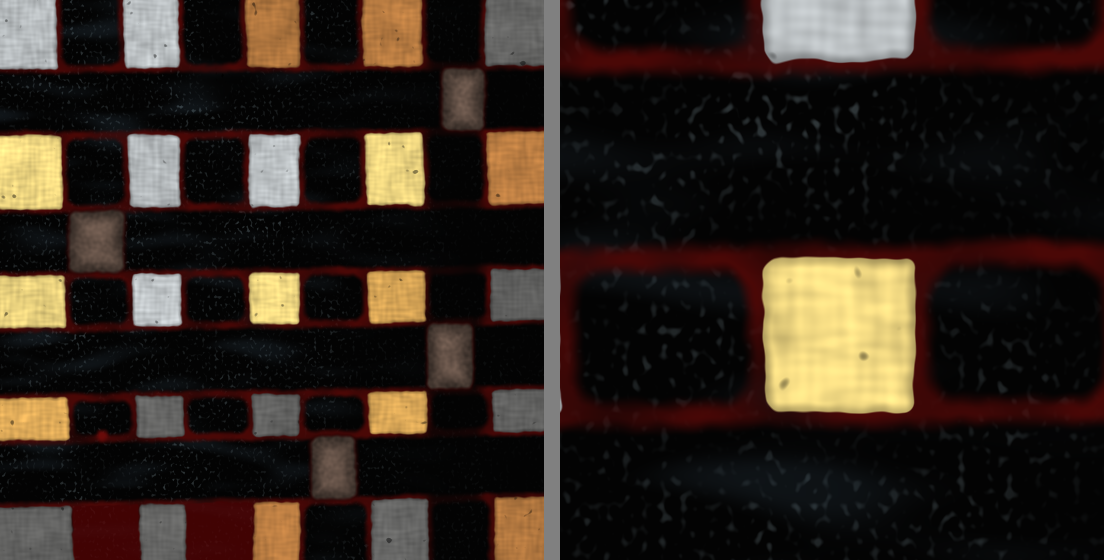
Left, the full canvas; right, a detail of the centre.
Reproduce this pattern procedurally as a Shadertoy shader.

```glsl
// Painted grid: five rows of five metallic blocks, alternating with black cells
// and split by four black bands, each holding one taupe square.
// Rounded boxes on drifting grid lines over a dark red ground, textured by gradient noise.

const vec3 SEAM_RED = vec3(0.29, 0.03, 0.025);
const vec3 MAROON = vec3(0.25, 0.008, 0.01);
const vec3 TAUPE = vec3(0.38, 0.31, 0.27);

// Left and right edges of the block columns, and their drift down the canvas
const vec2 COLUMN[5] = vec2[5](vec2(-0.05, 0.105), vec2(0.225, 0.327),
    vec2(0.451, 0.552), vec2(0.665, 0.776), vec2(0.890, 1.05));
const vec2 DRIFT[5] = vec2[5](vec2(0.0, 0.030), vec2(0.032, 0.015),
    vec2(0.015, 0.0), vec2(0.017, 0.013), vec2(0.019, 0.0));
// Upper and lower edges of the block rows, measured down from the top
const vec2 ROW[5] = vec2[5](vec2(-0.05, 0.125), vec2(0.245, 0.381),
    vec2(0.500, 0.598), vec2(0.723, 0.803), vec2(0.922, 1.08));
// Centre and half width of the taupe square in each band
const vec2 SQUARE[4] = vec2[4](vec2(0.852, 0.042), vec2(0.178, 0.052),
    vec2(0.827, 0.044), vec2(0.613, 0.043));
// Silver, grey, copper, pale gold, ochre
const vec3 METAL[5] = vec3[5](vec3(0.75, 0.77, 0.78), vec3(0.40, 0.40, 0.395),
    vec3(0.73, 0.49, 0.26), vec3(0.98, 0.88, 0.53), vec3(0.90, 0.69, 0.36));
const int TONE[25] = int[25](0, 0, 2, 2, 1,  3, 0, 0, 3, 2,
    3, 0, 3, 4, 1,  4, 1, 1, 4, 1,  1, 1, 2, 1, 2);

vec2 hash2(vec2 p) {
    vec3 q = fract(p.xyx * vec3(0.1031, 0.1030, 0.0973));
    q += dot(q, q.yzx + 33.33);
    return fract((q.xx + q.yz) * q.zy);
}

float cornerSlope(vec2 cell, vec2 f, vec2 corner) {
    return dot(hash2(cell + corner) * 2.0 - 1.0, f - corner);
}

float gradientNoise(vec2 p) {
    vec2 i = floor(p), f = p - i;
    vec2 w = f * f * f * (f * (f * 6.0 - 15.0) + 10.0);
    return mix(mix(cornerSlope(i, f, vec2(0, 0)), cornerSlope(i, f, vec2(1, 0)), w.x),
               mix(cornerSlope(i, f, vec2(0, 1)), cornerSlope(i, f, vec2(1, 1)), w.x), w.y);
}

// Signed distance to a rounded box given by its x and y spans
float spanBox(vec2 p, vec2 spanX, vec2 spanY, float inset, float radius) {
    vec2 center = 0.5 * vec2(spanX.x + spanX.y, spanY.x + spanY.y);
    vec2 halfSize = 0.5 * vec2(spanX.y - spanX.x, spanY.y - spanY.x) - inset;
    vec2 q = abs(p - center) - halfSize + radius;
    return length(max(q, 0.0)) + min(max(q.x, q.y), 0.0) - radius;
}

float fill(float d, float softness) {
    return 1.0 - smoothstep(-softness, softness, d);
}

vec2 columnSpan(int i, float y) {
    return COLUMN[i] + DRIFT[i] * y;
}

// Black weave with pale flecks and bluish smudges, fading to the right
vec3 blackCloth(vec2 p) {
    float light = 1.0 - smoothstep(0.35, 0.9, p.x);
    float smudge = smoothstep(-0.05, 0.5, gradientNoise(p * vec2(7.0, 26.0)));
    float fleck = smoothstep(0.08, 0.5, gradientNoise(p * vec2(170.0, 140.0)));
    float patches = 0.5 + gradientNoise(p * 11.0);
    return vec3(0.012) + vec3(0.05, 0.07, 0.085) * smudge * light
         + vec3(0.19, 0.22, 0.23) * fleck * patches * (0.25 + 0.75 * light);
}

// Brushed metal leaf with broad blotches, scratches, pits and a worn rim
vec3 metalLeaf(vec2 p, vec3 tone, float variation, float d) {
    float blotch = gradientNoise(p * 22.0 + variation * 9.0);
    float scratch = gradientNoise(p * vec2(130.0, 28.0)) + gradientNoise(p * vec2(35.0, 150.0));
    float pit = smoothstep(0.38, 0.55, gradientNoise(p * 65.0 + 7.0));
    float rim = smoothstep(-0.007, 0.0, d);
    float shade = 0.97 + 0.1 * variation + 0.17 * blotch + 0.13 * scratch;
    return tone * shade * (1.0 - 0.45 * pit) * (1.0 - 0.25 * rim);
}

void mainImage(out vec4 fragColor, in vec2 fragCoord) {
    vec2 uv = fragCoord / iResolution.xy;
    vec2 surface = vec2(uv.x, 1.0 - uv.y) * vec2(1.0, 1.03);
    float aa = 1.2 / iResolution.x;

    // Hand-drawn edges: a slight tilt plus two scales of wobble
    vec2 p = surface;
    p.y += (p.x - 0.5) * (0.004 + 0.018 * p.y);
    p += 0.005 * vec2(gradientNoise(surface * 14.0), gradientNoise(surface * 14.0 + 40.0));
    p += 0.003 * vec2(gradientNoise(surface * 70.0), gradientNoise(surface * 70.0 + 90.0));

    // Red ground, nearly painted out in the fourth gap
    float paintedOut = smoothstep(0.77, 0.80, p.x) * (1.0 - smoothstep(0.87, 0.90, p.x));
    float wear = 0.85 + 0.8 * gradientNoise(surface * 18.0);
    vec3 cloth = blackCloth(surface);
    vec3 color = mix(cloth, SEAM_RED, clamp(wear * (1.0 - 0.75 * paintedOut), 0.0, 1.0));

    // Horizontal bands and their taupe squares
    for (int i = 0; i < 4; i++) {
        vec2 spanY = vec2(ROW[i].y, ROW[i + 1].x);
        color = mix(color, cloth, fill(spanBox(p, vec2(-0.1, 1.1), spanY, 0.006, 0.01), 0.006));
        vec2 spanX = SQUARE[i].x + SQUARE[i].y * vec2(-1.0, 1.0);
        float d = spanBox(p, spanX, spanY, 0.003, 0.012);
        color = mix(color, SEAM_RED * 0.6, fill(abs(d) - 0.003, 0.006));
        float glow = smoothstep(0.004, -0.034, d) + 0.5 * gradientNoise(surface * 30.0);
        vec3 taupe = TAUPE * (0.58 + 0.48 * glow + 0.2 * gradientNoise(surface * 120.0));
        color = mix(color, taupe, fill(d, 0.004));
    }

    // Metal blocks and the cells between them
    for (int row = 0; row < 5; row++) {
        for (int col = 0; col < 5; col++) {
            vec2 span = columnSpan(col, p.y);
            if (col < 4) {
                vec2 gap = vec2(span.y, columnSpan(col + 1, p.y).x);
                bool red = row == 4 && col < 2;
                float d = spanBox(p, gap, ROW[row], red ? 0.001 : 0.008, red ? 0.004 : 0.018);
                color = mix(color, red ? MAROON + cloth * 0.25 : cloth, fill(d, red ? 0.002 : 0.006));
            }
            float d = spanBox(p, span, ROW[row], 0.001, 0.007);
            float variation = hash2(vec2(col, row) + 3.0).x - 0.5;
            vec3 leaf = metalLeaf(surface, METAL[TONE[row * 5 + col]], variation, d);
            color = mix(color, leaf, fill(d, aa));
        }
    }

    // Stray drop of red paint
    color = mix(color, SEAM_RED * 1.4, fill(length(p - vec2(0.188, 0.796)) - 0.010, 0.006));
    fragColor = vec4(clamp(color, 0.0, 1.0), 1.0);
}
```
